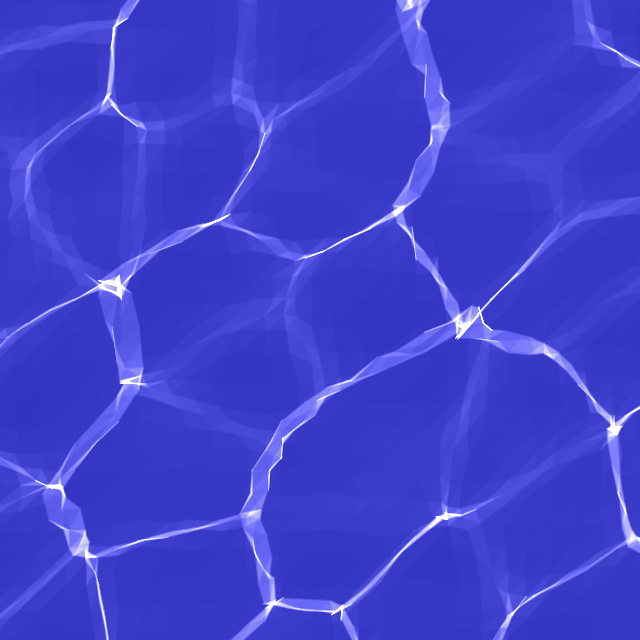
This texture is drawn by a Shadertoy shader. Its source:

```glsl
// Sunlight caustics on a blue pool floor: a jittered mesh of light is bent by
// soft cellular waves and fine ripples, then each landed triangle adds light
// in proportion to how much it was squeezed, giving filaments and veils.

const int SPAN = 8;                          // mesh vertices gathered per row
const float MESH = 34.0;                     // mesh cells per canvas height
const vec2 SWELL_DIR = vec2(0.765, 0.644);   // long axis of the wave cells
const vec2 SWELL_FREQ = vec2(4.3, 5.9);      // cells along and across the axis
const float SWELL_BEND = 0.42;
const float SWELL_SHARPNESS = 7.0;
const float RIPPLE_BEND = 0.0034;

vec2 hash2(vec2 p) {
    vec3 h = fract(vec3(p.xyx) * vec3(0.1031, 0.1030, 0.0973));
    h += dot(h, h.yzx + 33.33);
    return fract((h.xx + h.yz) * h.zy);
}

float cross2(vec2 a, vec2 b) {
    return a.x * b.y - a.y * b.x;
}

// Offset from the softly blended centre of the nearest cells
vec2 cellOffset(vec2 u, float sharpness) {
    vec2 cell = floor(u);
    vec2 centre = vec2(0.0);
    float total = 0.0;
    for (int y = -1; y <= 1; y++) {
        for (int x = -1; x <= 1; x++) {
            vec2 id = cell + vec2(x, y);
            vec2 offset = id + 0.08 + 0.84 * hash2(id + 71.0) - u;
            float weight = exp(-sharpness * dot(offset, offset));
            centre += weight * offset;
            total += weight;
        }
    }
    return -centre / total;
}

// Layered sine waves pushing along their own directions
vec2 ripples(vec2 q, float amplitude) {
    vec2 push = vec2(0.0);
    for (int i = 0; i < 4; i++) {
        float n = float(i);
        float angle = 0.5 + 2.4 * n;
        vec2 dir = vec2(cos(angle), sin(angle));
        float bend = 1.3 * sin(dot(q, dir.yx) * 9.0 + n);
        push += dir * sin(dot(q, dir) * (29.0 + 7.0 * n) + bend + 1.7 * n);
    }
    return push * amplitude;
}

// Source position of a mesh vertex (xy) and where its ray lands (zw)
vec4 castRay(vec2 id) {
    vec2 q = (id + 0.4 * (hash2(id + 211.0) - 0.5)) / MESH;
    vec2 across = vec2(-SWELL_DIR.y, SWELL_DIR.x);
    vec2 u = vec2(dot(q, SWELL_DIR), dot(q, across)) * SWELL_FREQ;
    vec2 v = cellOffset(u, SWELL_SHARPNESS) / SWELL_FREQ;
    vec2 swell = SWELL_BEND * (SWELL_DIR * v.x + across * v.y);
    return vec4(q, q + swell + ripples(q, RIPPLE_BEND));
}

// Soft coverage of the half plane left of the edge a-b
float edgeCover(vec2 p, vec2 a, vec2 b, float side, float soft) {
    vec2 e = b - a;
    float d = side * cross2(e, p - a) / max(length(e), 1e-5);
    return clamp(0.5 + d / soft, 0.0, 1.0);
}

// Light of one bent triangle: source area over landed area, inside its outline
float triangleLight(vec2 p, vec4 a, vec4 b, vec4 c, float soft) {
    vec2 low = min(a.zw, min(b.zw, c.zw));
    vec2 high = max(a.zw, max(b.zw, c.zw));
    vec2 box = clamp(2.0 * min(p - low, high - p) / soft + 2.0, 0.0, 1.0);
    if (box.x * box.y <= 0.0) return 0.0;

    float area = 0.5 * cross2(b.zw - a.zw, c.zw - a.zw);
    float side = area < 0.0 ? -1.0 : 1.0;
    vec3 edges = vec3(edgeCover(p, a.zw, b.zw, side, soft),
                      edgeCover(p, b.zw, c.zw, side, soft),
                      edgeCover(p, c.zw, a.zw, side, soft));
    float inside = edges.x * edges.y * edges.z;
    float corner = max(edges.x + edges.y + edges.z - 2.0, 0.0);
    float cover = mix(inside, corner, 0.333) * box.x * box.y;

    float rim = distance(a.zw, b.zw) + distance(b.zw, c.zw) + distance(c.zw, a.zw);
    float source = 0.5 * abs(cross2(b.xy - a.xy, c.xy - a.xy));
    return cover * source / (abs(area) + 0.04 * soft * rim);
}

// Sum of all triangles that can reach the point
float caustics(vec2 p, float soft) {
    vec2 corner = floor(p * MESH) - 3.0;
    vec4 below[SPAN];
    float light = 0.0;
    for (int j = 0; j < SPAN; j++) {
        vec4 left = vec4(0.0);
        for (int i = 0; i < SPAN; i++) {
            vec4 here = castRay(corner + vec2(i, j));
            if (i > 0) {
                if (j > 0) {
                    light += triangleLight(p, below[i - 1], below[i], here, soft);
                    light += triangleLight(p, below[i - 1], here, left, soft);
                }
                below[i - 1] = left;
            }
            left = here;
        }
        below[SPAN - 1] = left;
    }
    return light;
}

// Blue water, lifted evenly until the blue channel saturates
vec3 waterColor(float light) {
    float glow = min(0.168 + 0.092 * light, 1.0);
    return vec3(glow, glow, min(glow + 0.56, 0.95 + 0.05 * glow));
}

void mainImage(out vec4 fragColor, in vec2 fragCoord) {
    vec2 p = fragCoord / iResolution.y;
    float soft = max(0.0032, 1.5 / iResolution.y);
    fragColor = vec4(waterColor(caustics(p + 3.0, soft)), 1.0);
}
```
